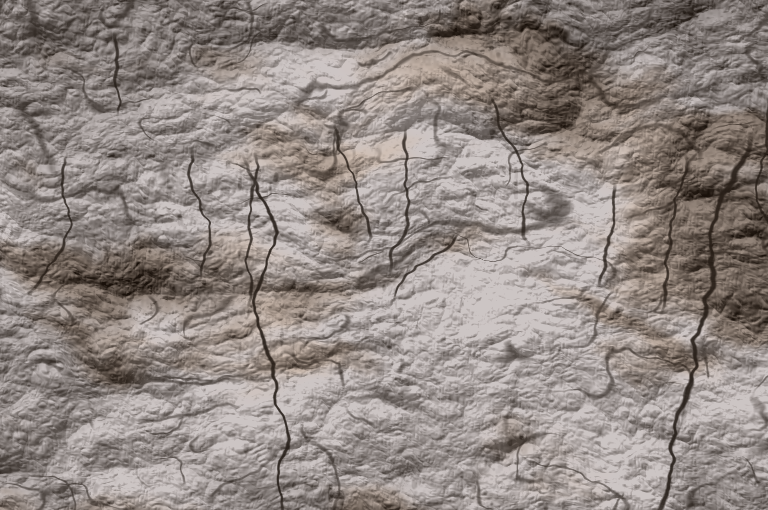
Write a WebGL 1 fragment shader that draws this texture.

```glsl
precision highp float;
uniform vec2 u_resolution;

const vec3 SHADOW = vec3(0.225, 0.195, 0.175);
const vec3 CHALK = vec3(0.74, 0.71, 0.705);
const vec3 EARTH_TINT = vec3(1.02, 0.97, 0.91);
const vec2 TO_LIGHT = vec2(-0.45, 0.89);
const mat2 TURN = mat2(0.8, 0.6, -0.6, 0.8);

float hash(vec2 p) {
  vec3 q = fract(p.xyx * 0.1031);
  q += dot(q, q.yzx + 33.33);
  return fract((q.x + q.y) * q.z);
}

float noise(vec2 p) {
  vec2 i = floor(p), f = fract(p);
  f = f * f * (3.0 - 2.0 * f);
  float low = mix(hash(i), hash(i + vec2(1.0, 0.0)), f.x);
  float high = mix(hash(i + vec2(0.0, 1.0)), hash(i + 1.0), f.x);
  return mix(low, high, f.y);
}

float fbm(vec2 p) {
  float sum = 0.0, amp = 0.5;
  for (int i = 0; i < 5; i++) {
    sum += amp * noise(p);
    p = TURN * p * 2.03 + 17.3;
    amp *= 0.5;
  }
  return sum;
}

// Pillowy lumps that meet in sharp creases
float rockHeight(vec2 p) {
  float sum = 0.0, amp = 1.0;
  p *= vec2(4.0, 6.0);
  for (int i = 0; i < 6; i++) {
    sum += amp * abs(2.0 * noise(p) - 1.0);
    p = TURN * p * 2.05 + 9.7;
    amp *= 0.54;
  }
  return sum;
}

// Wandering fissure from a to b, tapered at both ends
float crack(vec2 p, vec2 a, vec2 b, float width, float seed) {
  vec2 along = b - a;
  float len = length(along);
  vec2 dir = along / len;
  float s = dot(p - a, dir);
  float t = s / len;
  float wander = 0.13 * (fbm(vec2(s * 6.0, seed)) - 0.484);
  float d = abs(dot(p - a, vec2(-dir.y, dir.x)) - wander);
  float w = width * (0.5 + noise(vec2(s * 25.0, seed + 5.0)));
  float taper = smoothstep(0.0, 0.12, t) * (1.0 - smoothstep(0.85, 1.0, t));
  return taper * (1.0 - smoothstep(0.3 * w, w + 0.0015, d));
}

// Broken seams along the level lines of stretched noise
float seams(vec2 p) {
  float sum = 0.0, scale = 1.0;
  for (int i = 0; i < 3; i++) {
    float offset = float(i) * 23.7;
    float n = abs(noise(p * vec2(3.0, 5.0) * scale + offset) - 0.5);
    float open = smoothstep(0.46, 0.66, noise(p * 4.5 * scale + offset + 61.0));
    sum = max(sum, open * (1.0 - smoothstep(0.004, 0.02 + 0.006 * scale, n)));
    scale *= 1.9;
  }
  return sum;
}

float band(float offset, float width) {
  return exp(-offset * offset / (width * width));
}

void main() {
  vec2 p = gl_FragCoord.xy / u_resolution.y;
  float aspect = u_resolution.x / u_resolution.y;
  vec2 warp = vec2(fbm(p * 5.0 + 3.1), fbm(p * 5.0 + 41.7)) - 0.484;
  vec2 q = p + 0.14 * warp;

  // Earth gathered in ledges and hollows
  float ledge = band(q.y - 0.68 - 0.02 * q.x, 0.045) * smoothstep(0.2, 0.5, p.x);
  float gully = band(q.y - 0.47 + 0.58 * (q.x - 1.04), 0.025)
    * smoothstep(0.98, 1.08, p.x) * (1.0 - smoothstep(1.3, 1.4, p.x));
  float deposit = fbm(q * vec2(2.6, 5.5) + 12.4) + 0.17 * max(ledge, gully);
  float earth = smoothstep(0.49, 0.68, deposit);

  // Relief lit from the upper left
  vec2 r = p + 0.06 * warp;
  float height = rockHeight(r);
  float slope = height - rockHeight(r + 0.004 * TO_LIGHT);
  float relief = clamp(slope * 4.8, -0.48, 0.3);

  // Fissures: two long ones, then scattered short ones
  float fissure = crack(p, vec2(0.99 * aspect, 0.78), vec2(0.83 * aspect, -0.1), 0.0055, 3.0);
  fissure = max(fissure, crack(p, vec2(0.325 * aspect, 0.72), vec2(0.36 * aspect, -0.08), 0.004, 8.0));
  for (int i = 0; i < 11; i++) {
    float k = float(i);
    vec2 a = vec2((k + hash(vec2(k, 2.0))) / 11.0 * aspect, 0.25 + 0.8 * hash(vec2(k, 7.0)));
    vec2 run = vec2(0.16 * (hash(vec2(k, 13.0)) - 0.5), -0.16 - 0.26 * hash(vec2(k, 19.0)));
    fissure = max(fissure, 0.9 * crack(p, a, a + run, 0.003, k * 7.0 + 20.0));
  }

  // Pits and fine grain
  float pits = smoothstep(0.7, 0.92, noise(p * 85.0)) * smoothstep(0.4, 0.6, fbm(p * 6.0 + 80.0));
  float grain = noise(p * 190.0) - 0.5;

  float tone = 0.87 + 0.75 * (fbm(q * 4.0 + 31.0) - 0.484);
  tone += relief + 0.16 * (height - 0.66) + 0.16 * grain;
  tone -= 0.36 * earth + 0.25 * pits;
  vec2 fromCentre = (p - vec2(0.56 * aspect, 0.5)) * vec2(0.8, 1.15);
  tone -= 0.26 * smoothstep(0.25, 0.85, length(fromCentre));
  tone -= 0.12 * smoothstep(1.5, 2.4, p.x + p.y);
  tone = mix(tone, tone * 0.35 - 0.05, 0.85 * seams(q));
  tone = mix(tone, -0.15, 0.9 * fissure);

  vec3 colour = mix(SHADOW, CHALK, clamp(tone, -0.25, 1.12));
  colour *= mix(vec3(1.0), EARTH_TINT, earth);
  gl_FragColor = vec4(colour, 1.0);
}
```
